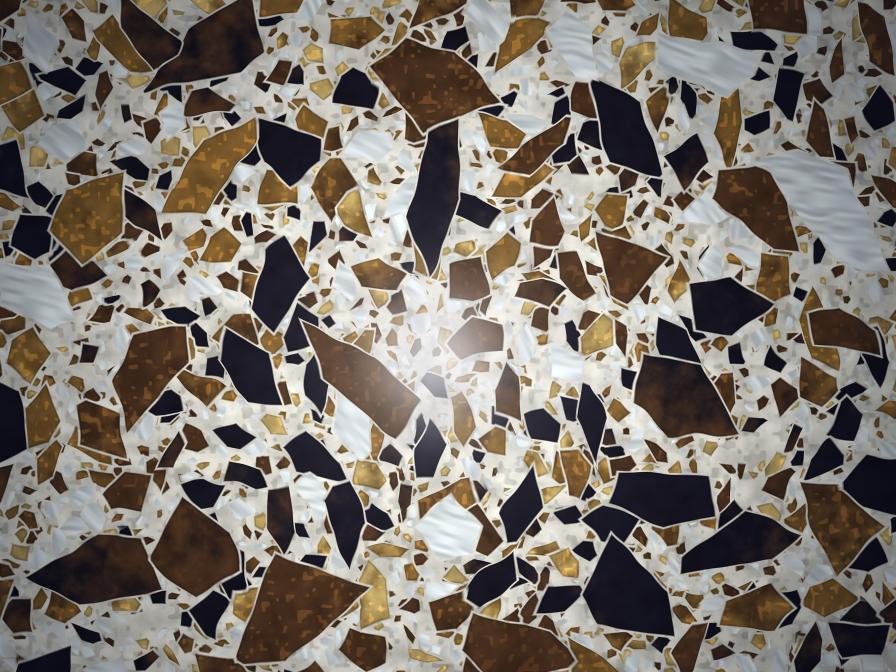
Reproduce this texture procedurally as a WebGL 1 fragment shader.

```glsl
precision highp float;
// Terrazzo of broken brown glass and pearl shards set in pale cement.
// Four layers of scattered, irregular polygons go from crumbs to slabs;
// each chip clears a thin cement rim. Lit by a flash with dark corners.
uniform vec2 u_resolution;

#define SLAB_CELL 0.158
#define CHIP_CELL 0.082
#define GRIT_CELL 0.043
#define CRUMB_CELL 0.023
#define CEMENT_RIM 0.0035
#define FLASH_POS vec2(0.488, 0.465)
#define CORNER_LIGHT 0.58
#define INK vec3(0.075, 0.07, 0.115)
#define UMBER vec3(0.27, 0.175, 0.11)
#define AMBER vec3(0.47, 0.34, 0.16)
#define STRAW vec3(0.71, 0.61, 0.37)
#define PEARL vec3(0.83, 0.86, 0.87)

const float TAU = 6.2831853;

float hash(vec2 p) {
  vec3 q = fract(p.xyx * 0.1031);
  q += dot(q, q.yzx + 33.33);
  return fract((q.x + q.y) * q.z);
}

float noise(vec2 p) {
  vec2 i = floor(p), f = fract(p);
  f = f * f * (3.0 - 2.0 * f);
  return mix(mix(hash(i), hash(i + vec2(1.0, 0.0)), f.x),
             mix(hash(i + vec2(0.0, 1.0)), hash(i + 1.0), f.x), f.y);
}

float fbm(vec2 p) {
  float sum = 0.0, amp = 0.53;
  for (int i = 0; i < 4; i++) {
    sum += amp * noise(p);
    p = mat2(1.6, 1.2, -1.2, 1.6) * p + 5.7;
    amp *= 0.5;
  }
  return sum;
}

mat2 rotation(float a) {
  return mat2(cos(a), sin(a), -sin(a), cos(a));
}

// Distance to a stretched five-sided shard, in cell units
float shard(vec2 p, vec2 id, float radius) {
  float stretch = mix(1.0, 1.5, hash(id + 11.0));
  vec2 q = rotation(TAU * hash(id + 23.0)) * p * vec2(stretch, 1.0 / stretch);
  float d = length(p) - 0.95;
  for (int i = 0; i < 5; i++) {
    float k = float(i);
    float a = TAU * (k + 0.8 * hash(id + 31.0 + 7.0 * k)) / 5.0;
    float side = radius * mix(0.5, 1.0, hash(id + 83.0 + 5.0 * k));
    d = max(d, dot(q, vec2(cos(a), sin(a))) - side);
  }
  return d;
}

// Nearest chip of a jittered grid: distance, random value, local position
vec4 nearestChip(vec2 p, float cell, float seed, float fill) {
  vec2 g = rotation(seed) * p / cell + seed * 17.0;
  vec2 base = floor(g);
  vec4 best = vec4(9.0, 0.0, 0.0, 0.0);
  float second = 9.0;
  for (int y = -1; y <= 1; y++) {
    for (int x = -1; x <= 1; x++) {
      vec2 id = base + vec2(float(x), float(y));
      if (hash(id + 3.0) > fill) continue;
      vec2 jitter = vec2(hash(id + 131.0), hash(id + 173.0));
      vec2 local = g - id - 0.5 - 0.6 * (jitter - 0.5);
      float d = shard(local, id, mix(0.27, 0.5, hash(id + 59.0)));
      if (d < best.x) {
        second = best.x;
        best = vec4(d, hash(id + 211.0), local);
      } else {
        second = min(second, d);
      }
    }
  }
  // Neighbours that overlap are parted by a cement joint
  best.x = max(best.x * cell, 0.5 * (best.x - second) * cell + 0.5 * CEMENT_RIM);
  return best;
}

vec3 glassColour(float tone) {
  vec3 c = mix(INK, UMBER, smoothstep(0.24, 0.4, tone));
  c = mix(c, AMBER, smoothstep(0.55, 0.7, tone));
  return mix(c, STRAW, smoothstep(0.78, 0.92, tone));
}

// Lays one chip layer over the ground; tones is the range of glass colours
vec3 layChips(vec3 ground, vec3 cement, vec2 p, float cell, float seed,
              float fill, vec2 tones, float pearlShare) {
  vec4 chip = nearestChip(p, cell, seed, fill);
  float aa = 1.0 / u_resolution.y;
  float pick = fract(chip.y * 57.3);
  float grain = fbm(p * 42.0 + chip.y * 40.0);
  float tilt = dot(chip.zw, rotation(TAU * pick) * vec2(0.35, 0.0));
  float tone = mix(tones.x, tones.y, chip.y);
  vec3 glass = glassColour(tone + 0.16 * (grain - 0.5) + 0.25 * tilt);
  glass *= 0.72 + 0.56 * grain;
  glass += vec3(0.3, 0.19, 0.05) * smoothstep(0.68, 0.85, noise(p * 130.0))
         * smoothstep(0.3, 0.6, tone) * 0.6;
  glass *= mix(0.75, 1.0, smoothstep(0.0, 0.004, -chip.x));
  float streak = noise(rotation(TAU * pick) * p * vec2(30.0, 160.0));
  vec3 pearl = PEARL * (0.84 + 0.25 * streak + 0.3 * tilt);
  vec3 colour = mix(glass, pearl, step(pick, pearlShare));
  ground = mix(cement, ground, smoothstep(-aa, aa, chip.x - CEMENT_RIM));
  return mix(colour, ground, smoothstep(-aa, aa, chip.x));
}

void main() {
  vec2 p = gl_FragCoord.xy / u_resolution.y;
  vec2 flash = FLASH_POS * vec2(u_resolution.x / u_resolution.y, 1.0);
  vec2 warp = vec2(noise(p * 28.0), noise(p * 28.0 + 19.0)) - 0.5;
  vec2 q = p + 0.009 * warp;

  // Cement with cloudy and fine mottling
  vec3 cement = vec3(0.84, 0.83, 0.79) * (0.8 + 0.36 * fbm(p * 38.0));
  cement -= 0.12 * smoothstep(0.6, 0.85, noise(p * 110.0));

  // Crumbs first, slabs last
  vec3 col = cement;
  col = layChips(col, cement, q, CRUMB_CELL, 1.9, 0.75, vec2(0.4, 1.0), 0.35);
  col = layChips(col, cement, q, GRIT_CELL, 0.7, 0.8, vec2(0.1, 1.0), 0.25);
  col = layChips(col, cement, q, CHIP_CELL, 2.6, 0.82, vec2(0.05, 0.9), 0.16);
  col = layChips(col, cement, q, SLAB_CELL, 0.3, 0.66, vec2(0.08, 0.74), 0.07);

  // Flash glare and cool, dim corners
  float r = length(p - flash);
  col *= mix(1.08, CORNER_LIGHT, smoothstep(0.22, 0.88, r));
  col += vec3(-0.008, 0.0, 0.016) * smoothstep(0.3, 0.8, r);
  float glare = 0.62 * exp(-r * r / 0.009) + 0.14 * exp(-r * r / 0.06);
  col = mix(col, vec3(0.95, 0.95, 0.97), glare);
  gl_FragColor = vec4(clamp(col, 0.0, 1.0), 1.0);
}
```
